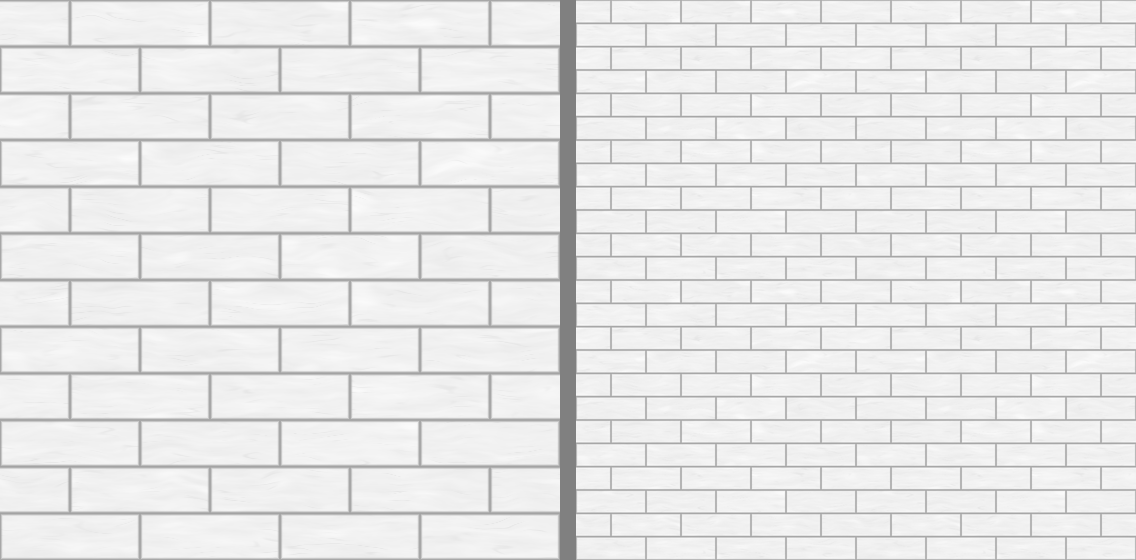
Left, the tile; right, the same tile 2 across and 2 down.
Give the GLSL for this texture, as a three.js fragment shader.

```glsl
varying vec2 vUv;

vec2 hash2(vec2 p) {
  p = vec2(dot(p, vec2(127.1, 311.7)), dot(p, vec2(269.5, 183.3)));
  return fract(sin(p) * 43758.5);
}

float cornerSlope(vec2 cell, vec2 f, vec2 corner) {
  return dot(hash2(cell + corner) * 2.0 - 1.0, f - corner);
}

float gradientNoise(vec2 p) {
  vec2 cell = floor(p);
  vec2 f = p - cell;
  vec2 u = f * f * f * (f * (f * 6.0 - 15.0) + 10.0);
  float low = mix(cornerSlope(cell, f, vec2(0.0, 0.0)), cornerSlope(cell, f, vec2(1.0, 0.0)), u.x);
  float high = mix(cornerSlope(cell, f, vec2(0.0, 1.0)), cornerSlope(cell, f, vec2(1.0, 1.0)), u.x);
  return mix(low, high, u.y);
}

// Pale wood, stretched along x; p is in plank heights
float woodTone(vec2 p, vec2 seed) {
  vec2 q = p;
  q.y += 0.28 * gradientNoise(p * vec2(0.8, 1.3) + seed);
  q.y += 0.05 * gradientNoise(p * vec2(2.5, 4.0) + seed.yx);

  float bands = gradientNoise(q * vec2(0.6, 4.0) + seed + 7.3);
  float streaks = gradientNoise(q * vec2(1.3, 9.0) + seed + 19.1);
  float fibres = gradientNoise(q * vec2(3.0, 19.0) + seed + 31.7);
  float tone = 0.945 + 0.030 * bands + 0.020 * streaks + 0.012 * fibres;

  // Bright patches
  float patches = gradientNoise(q * vec2(0.9, 2.5) + seed + 43.9);
  tone += 0.025 * smoothstep(0.15, 0.5, patches);

  // Thin broken veins
  float ridge = abs(gradientNoise(q * vec2(0.7, 7.0) + seed + 57.2));
  float veinMask = smoothstep(0.0, 0.35, gradientNoise(p * vec2(1.4, 3.0) + seed + 71.5));
  tone -= 0.035 * veinMask * (1.0 - smoothstep(0.0, 0.07, ridge));
  return tone;
}

void main() {
  // Running bond: odd rows shift by half a plank
  vec2 planks = vec2(4.0, 12.0);
  vec2 grid = vUv * planks;
  grid.x += 0.5 * mod(floor(grid.y), 2.0);
  vec2 id = mod(floor(grid), planks);
  vec2 local = fract(grid);

  vec2 seed = hash2(id + 3.7) * 40.0;
  float tone = woodTone(local * vec2(3.0, 1.0), seed);
  tone += 0.008 * (hash2(id + 11.3).x - 0.5);

  // Soft grey joints
  vec2 edge = (0.5 - abs(local - 0.5)) / planks;
  float joint = 1.0 - smoothstep(0.0, 0.0056, min(edge.x, edge.y));
  gl_FragColor = vec4(vec3(mix(min(tone, 0.99), 0.635, joint)), 1.0);
}
```
